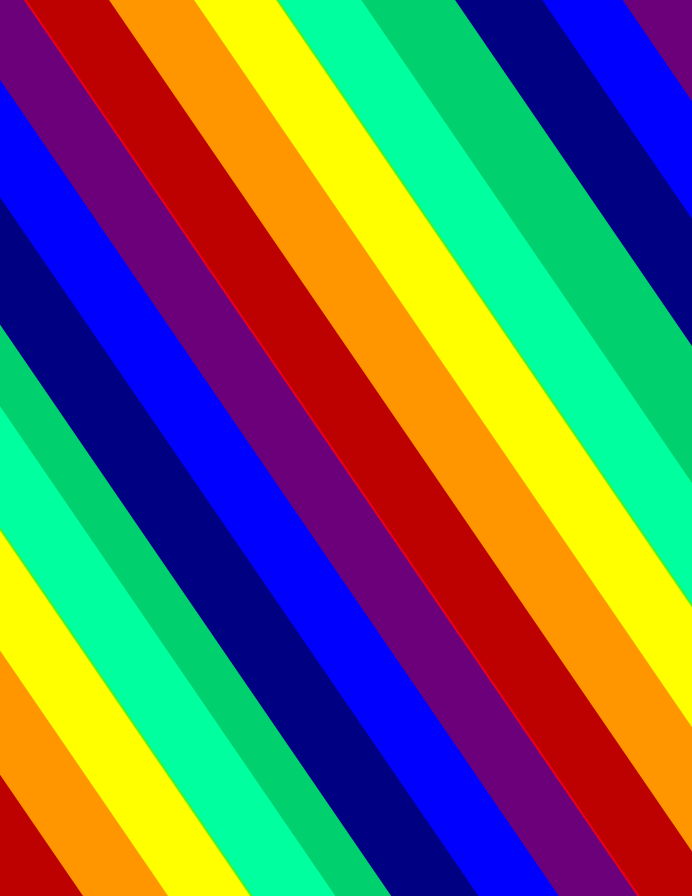
A Shadertoy shader for this pattern:

```glsl
// Diagonal rainbow stripes: eight flat colours in two runs, with thin bright seams.
#define STRIPES 8        // colours in one run
#define RUNS 2           // runs across the canvas
#define SLOPE 0.6846     // sideways drift per unit of descent
#define FIRST_EDGE -0.8876 // left edge of the first stripe, along the top side
#define GREEN_TRIM 0.0547  // narrowing of the green stripe in the first run
#define SEAM_HALF 0.0019   // half width of a seam
#define RED_SEAM vec3(0.90, 0.0, 0.10)
#define LIME_SEAM vec3(0.25, 0.95, 0.08)

const vec3 stripeColor[STRIPES] = vec3[STRIPES](
    vec3(0.74, 0.00, 0.00),  // red
    vec3(1.00, 0.59, 0.00),  // orange
    vec3(1.00, 1.00, 0.00),  // yellow
    vec3(0.00, 1.00, 0.62),  // mint
    vec3(0.00, 0.82, 0.43),  // green
    vec3(0.00, 0.00, 0.51),  // navy
    vec3(0.00, 0.00, 1.00),  // blue
    vec3(0.42, 0.00, 0.48)); // purple

// Stripe widths as shares of the canvas width
const float stripeWidth[STRIPES] = float[STRIPES](
    0.1212, 0.1229, 0.1204, 0.1212, 0.1355, 0.1260, 0.1162, 0.1153);

// Soft coverage of a thin line centred on zero
float seamMask(float d, float soft) {
    return 1.0 - smoothstep(SEAM_HALF - soft, SEAM_HALF + soft, abs(d));
}

void mainImage(out vec4 fragColor, in vec2 fragCoord) {
    // Position across the stripes, measured along the top side
    vec2 p = fragCoord / iResolution.x;
    float top = iResolution.y / iResolution.x;
    float across = p.x - SLOPE * (top - p.y);
    float soft = 0.8 / iResolution.x;

    // Lay the stripes from left to right, each over the last
    vec3 color = stripeColor[0];
    float edge = FIRST_EDGE;
    for (int i = 0; i < STRIPES * RUNS; i++) {
        int k = i % STRIPES;
        float d = across - edge;
        color = mix(color, stripeColor[k], smoothstep(-soft, soft, d));

        // Seams where red meets purple and mint meets yellow
        if (k == 0) color = mix(color, RED_SEAM, seamMask(d, soft));
        if (k == 3) color = mix(color, LIME_SEAM, 0.8 * seamMask(d, soft));

        edge += stripeWidth[k] - (i == 4 ? GREEN_TRIM : 0.0);
    }

    fragColor = vec4(color, 1.0);
}
```
